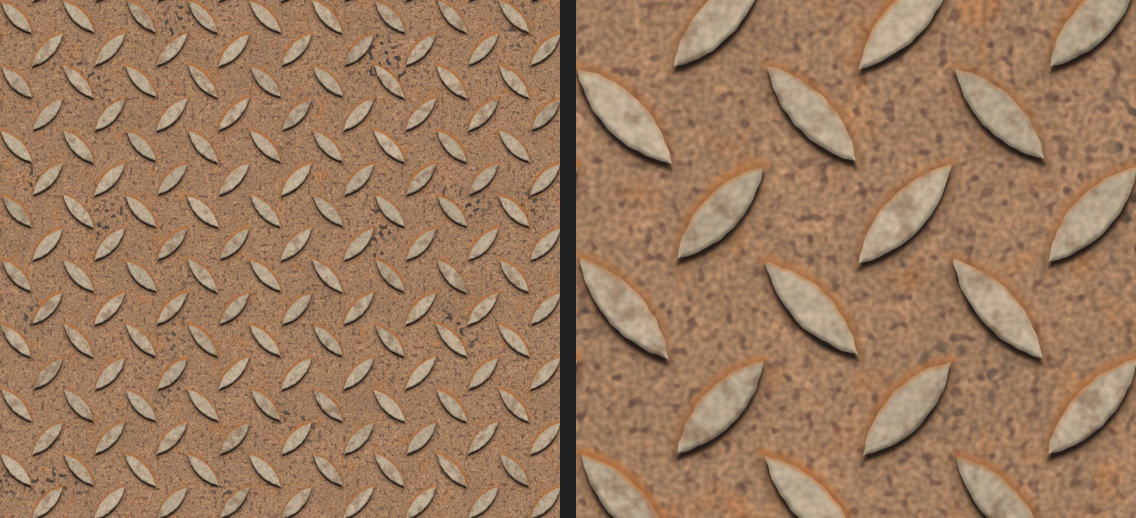
Left: the whole. Right: its middle third, enlarged.
This texture is drawn by a WebGL 1 fragment shader. Its source:

```glsl
precision highp float;
// Rusty tread plate: 9 by 8 cells, each with two pointed raised pads that lean
// opposite ways. Pads are vesica distance fields lit from above; gradient noise
// gives the rust grain, the worn patches and the soot specks.

uniform vec2 u_resolution;

const vec2 REPEATS = vec2(9.0, 8.0);
const vec2 CELL = vec2(1.0, 1.043);            // cell size, in cell widths
const vec2 LEFT_PAD = vec2(0.264, 0.742);      // pad centres, as cell fractions
const vec2 RIGHT_PAD = vec2(0.768, 0.236);
const vec2 PAD_AXIS = vec2(0.682, 0.731);
const float PAD_LENGTH = 0.350;                // half sizes, in cell widths
const float PAD_WIDTH = 0.108;
const float SHADOW_DROP = 0.036;

const vec3 RUST = vec3(0.625, 0.487, 0.375);
const vec3 RUST_PALE = vec3(0.710, 0.550, 0.415);
const vec3 RUST_DARK = vec3(0.425, 0.315, 0.265);
const vec3 RUST_ORANGE = vec3(0.730, 0.460, 0.260);
const vec3 STEEL = vec3(0.715, 0.648, 0.555);
const vec3 STEEL_WORN = vec3(0.570, 0.465, 0.375);
const vec3 SHADOW = vec3(0.105, 0.075, 0.060);
const vec3 SOOT = vec3(0.240, 0.225, 0.215);

vec2 hash2(vec2 p) {
  vec3 h = fract(p.xyx * vec3(0.1031, 0.1030, 0.0973));
  h += dot(h, h.yzx + 33.33);
  return fract((h.xx + h.yz) * h.zy);
}

vec2 gradient(vec2 corner) {
  float angle = 6.2832 * hash2(corner).x;
  return vec2(cos(angle), sin(angle));
}

float noise(vec2 p) {
  vec2 i = floor(p), f = fract(p);
  vec2 u = f * f * f * (f * (f * 6.0 - 15.0) + 10.0);
  vec2 e = vec2(1.0, 0.0);
  float low = mix(dot(gradient(i), f), dot(gradient(i + e), f - e), u.x);
  float high = mix(dot(gradient(i + e.yx), f - e.yx),
                   dot(gradient(i + 1.0), f - 1.0), u.x);
  return mix(low, high, u.y);
}

float fbm(vec2 p) {
  float sum = 0.0, amplitude = 0.6;
  for (int i = 0; i < 4; i++) {
    sum += amplitude * noise(p);
    p = p * 2.03 + 17.3;
    amplitude *= 0.55;
  }
  return sum;
}

// Signed distance to a pointed lens lying along axis.
float lens(vec2 q, vec2 axis, vec2 size) {
  vec2 p = abs(vec2(dot(q, vec2(axis.y, -axis.x)), dot(q, axis)));
  float radius = dot(size, size) / (2.0 * size.x);
  float inset = radius - size.x;
  return (p.y - size.y) * inset > p.x * size.y
    ? length(p - vec2(0.0, size.y))
    : length(p + vec2(inset, 0.0)) - radius;
}

// Bare plate: fine grain over dark pits and broad stains.
vec3 rustPlate(vec2 p) {
  float pits = noise(p * 14.0) + 0.5 * noise(p * 25.0 + 40.0);
  float stain = fbm(p * 1.3 + 9.0);
  vec3 color = mix(RUST, RUST_PALE, smoothstep(-0.05, 0.55, fbm(p * 7.0 + 70.0)));
  color = mix(color, RUST_DARK, 0.75 * smoothstep(0.08, 0.60, pits + 0.2 * stain));
  color = mix(color, RUST_ORANGE, 0.45 * smoothstep(0.10, 0.50, fbm(p * 3.0 + 150.0)));
  color *= 1.0 + 0.24 * noise(p * 29.0 + 5.0) + 0.10 * stain;
  float sooty = smoothstep(0.22, 0.50, noise(p * 0.9 + 31.0));
  return mix(color, SOOT, 0.8 * sooty * smoothstep(0.12, 0.32, noise(p * 11.0 + 90.0)));
}

// Lays one family of pads, with its shadow and rust rim, over the plate.
vec3 addPads(vec3 color, vec2 p, vec2 center, float lean, float pixel) {
  vec2 grid = p / CELL - center + 0.5;
  vec2 id = floor(grid) + 20.0 * lean + 50.0;
  vec2 place = hash2(id), look = hash2(id + 113.0);
  vec2 q = (fract(grid) - 0.5) * CELL + 0.016 * (place - 0.5);
  vec2 axis = normalize(PAD_AXIS * vec2(lean, 1.0) + 0.05 * (look.x - 0.5));
  vec2 size = vec2(PAD_WIDTH, PAD_LENGTH) * (0.96 + 0.08 * place.yx);

  float d = lens(q, axis, size) + 0.010 * noise(p * 13.0);
  float shade = lens(q + vec2(0.0, SHADOW_DROP), axis, size);
  float slope = (lens(q + vec2(0.0, 0.01), axis, size) - lens(q, axis, size)) / 0.01;
  float topSide = smoothstep(0.0, 0.7, slope);
  float lowSide = smoothstep(0.0, 0.7, -slope);

  // Rim and shadow on the plate
  float rim = (1.0 - smoothstep(0.0, 0.065, d)) * (0.25 + 0.75 * topSide);
  color = mix(color, RUST_ORANGE, rim * (0.45 + 0.45 * look.y));
  color = mix(color, SHADOW, 0.25 * (1.0 - smoothstep(-0.01, 0.07, shade)));
  color = mix(color, SHADOW, 0.88 * (1.0 - smoothstep(-0.022, 0.014, shade)));

  // Pad face: worn patches, grain and bevelled edges
  float wear = smoothstep(0.05, 0.50, fbm(p * 6.0 + 200.0) + 0.30 * look.x - 0.05);
  vec3 face = mix(STEEL, STEEL_WORN, 0.75 * wear);
  face *= 0.96 + 0.09 * place.x + 0.13 * noise(p * 26.0) + 0.10 * noise(p * 10.0);
  float edge = smoothstep(-0.032, 0.0, d);
  face = mix(face, RUST_ORANGE, edge * topSide * (0.30 + 0.45 * look.y));
  face *= 1.0 - 0.38 * edge * lowSide;
  return mix(color, face, 1.0 - smoothstep(-pixel, pixel, d));
}

void main() {
  vec2 p = gl_FragCoord.xy / u_resolution * REPEATS * CELL;
  float pixel = 0.8 * REPEATS.x / u_resolution.x;
  vec3 color = rustPlate(p);
  color = addPads(color, p, LEFT_PAD, -1.0, pixel);
  color = addPads(color, p, RIGHT_PAD, 1.0, pixel);
  gl_FragColor = vec4(clamp(color, 0.0, 1.0), 1.0);
}
```
